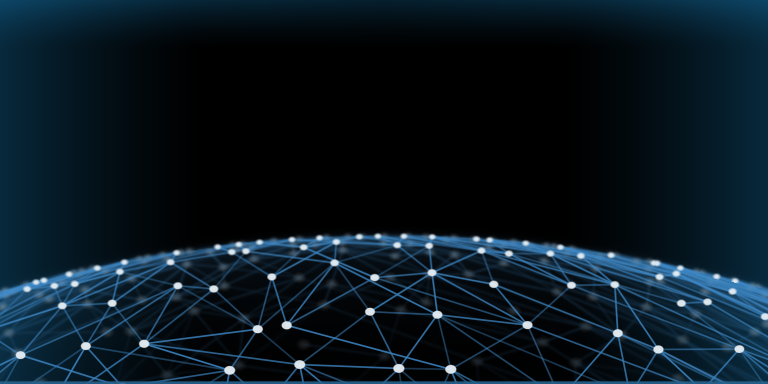
Give the GLSL for this background, as a Shadertoy shader.

```glsl
// Glowing network of linked nodes over a dark globe, with blue light at the frame edges.

const vec3 EDGE_BLUE = vec3(0.035, 0.19, 0.28);
const vec3 LINK_BLUE = vec3(0.25, 0.55, 0.80);
const vec3 NODE_WHITE = vec3(0.90, 0.93, 0.95);
const float ROW_DEPTH = 0.022;

vec2 hash22(vec2 p) {
    vec3 q = fract(p.xyx * vec3(0.1031, 0.1030, 0.0973));
    q += dot(q, q.yzx + 33.33);
    return fract((q.xx + q.yz) * q.zy);
}

// Height of the globe's horizon
float horizon(float x) {
    x -= 0.01;
    return 0.385 - x * x / 7.0;
}

// Column spacing widens toward the viewer
float columnWidth(float row) {
    return 0.075 + 0.036 * row;
}

// Screen position (xy) and perspective row (z) of a jittered node
vec3 nodeAt(vec2 id, float seed, float scale) {
    vec2 jitter = hash22(id + seed) - 0.5;
    float row = max(id.y + 0.6 * jitter.y, 0.0);
    float x = (id.x + 0.7 * jitter.x) * columnWidth(row) * scale;
    float depth = ROW_DEPTH * row * row * scale * scale;
    return vec3(x, horizon(x) - depth, row);
}

float segmentDistance(vec2 p, vec2 a, vec2 b) {
    vec2 ab = b - a;
    float t = clamp(dot(p - a, ab) / max(dot(ab, ab), 1e-6), 0.0, 1.0);
    return length(p - a - ab * t);
}

float softDisc(float dist, float radius, float blur) {
    return 1.0 - smoothstep(radius - blur, radius + blur, dist);
}

// Coverage of links (x) and nodes (y) in one layer
vec2 network(vec2 p, float seed, float scale, float extraBlur, float pixel) {
    float depth = max(horizon(p.x) - p.y, 0.0);
    float row = sqrt(depth / ROW_DEPTH) / scale;
    vec2 cell = floor(vec2(p.x / (columnWidth(row) * scale), row));
    float focus = clamp(row / 3.0, 0.0, 1.0);
    float blur = max(mix(0.0045, 0.0016, focus), 0.7 * pixel) + extraBlur;
    float gaps = 1.0;
    float nodes = 0.0;
    for (int j = -1; j <= 1; j++) {
        for (int i = -3; i <= 2; i++) {
            vec2 id = cell + vec2(i, j);
            if (id.y < 0.0) continue;
            vec3 a = nodeAt(id, seed, scale);
            float size = mix(0.008, 0.0145, clamp(a.z / 4.0, 0.0, 1.0));
            float d = length((p - a.xy) * vec2(1.0, 1.25));
            nodes = max(nodes, softDisc(d, size, 1.3 * blur));

            // One sideways link, then four fanning toward the viewer
            for (int k = 0; k < 5; k++) {
                vec2 stepTo = k == 0 ? vec2(1, 0) : vec2(k - 2, 1);
                vec2 chance = hash22(id * 1.7 + seed + float(k) * 19.3);
                if (chance.x < 0.36) continue;
                vec3 b = nodeAt(id + stepTo, seed, scale);
                float link = softDisc(segmentDistance(p, a.xy, b.xy), 0.0022, blur);
                gaps *= 1.0 - link * mix(0.4, 0.95, chance.y);
            }
        }
    }
    return vec2(1.0 - gaps, nodes);
}

// Light from the left, right and top of the frame
vec3 background(vec2 p, float halfWidth) {
    float across = abs(p.x) / halfWidth;
    float side = pow(clamp((across - 0.46) / 0.54, 0.0, 1.0), 1.4);
    float top = pow(clamp((p.y - 0.87) / 0.13, 0.0, 1.0), 1.5);
    return EDGE_BLUE * (0.85 * side + top * mix(0.65, 0.9, across) * (1.0 - 0.35 * side));
}

void mainImage(out vec4 fragColor, in vec2 fragCoord) {
    float pixel = 1.0 / iResolution.y;
    float halfWidth = 0.5 * iResolution.x * pixel;
    vec2 p = fragCoord * pixel - vec2(halfWidth, 0.0);
    vec3 color = background(p, halfWidth);
    float depth = horizon(p.x) - p.y;

    if (depth > -0.04) {
        // Haze and bright rim
        float inside = smoothstep(-0.004, 0.008, depth);
        float haze = exp(-10.0 * max(depth, 0.0)) * inside;
        color += LINK_BLUE * (0.17 * haze + 0.42 * exp(-abs(depth - 0.004) / 0.006));

        // Dim, blurred far side
        vec2 far = network(p, 71.0, 0.72, 0.005, pixel);
        float farFade = 0.12 + 0.4 * exp(-7.0 * max(depth, 0.0)) + 0.12 * p.x * p.x;
        color = mix(color, LINK_BLUE * 0.75, far.x * farFade);
        color = mix(color, NODE_WHITE * 0.7, far.y * farFade * 0.7);

        // Sharp near side
        vec2 near = network(p, 23.0, 1.0, 0.0, pixel);
        color = mix(color, LINK_BLUE, near.x * 0.9);
        color = mix(color, NODE_WHITE, near.y * 0.95);
    }

    // Thin strip along the bottom
    float strip = 1.0 - smoothstep(0.007 - pixel, 0.007 + pixel, p.y);
    color = mix(color, vec3(0.15, 0.39, 0.56), strip * 0.9);
    fragColor = vec4(color, 1.0);
}
```
